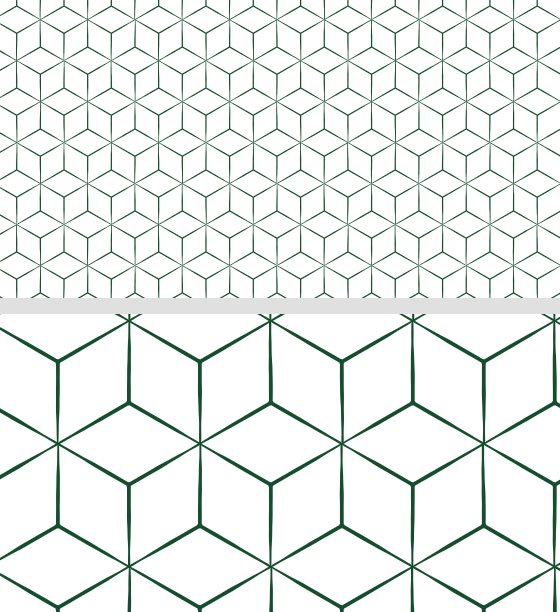
Top, the full canvas; bottom, a detail of the centre.
This pattern is drawn by a Shadertoy shader. Its source:

```glsl
#define SPACING 0.0845              // distance between star points, canvas widths
#define ANCHOR vec2(0.3678, 0.2775) // position of one star point
#define THIN 0.00060                // half width where six strokes cross
#define THICK 0.00112               // half width where three strokes join
#define JOINT 0.0016                // radius of the dot on each three-way joint
#define LEAN 0.0005                 // sideways drift of upright strokes
#define WEAR 0.00012                // unevenness of stroke width
#define INK vec3(0.08, 0.305, 0.18)
#define PAPER vec3(1.0)

const float PI = 3.14159265;

float hash(vec2 p) {
    return fract(sin(dot(p, vec2(127.1, 311.7))) * 4375.85);
}

// Offset from the nearest point of a triangular lattice
vec2 hexCell(vec2 p) {
    vec2 size = SPACING * vec2(1.0, sqrt(3.0));
    vec2 a = mod(p + 0.5 * size, size) - 0.5 * size;
    vec2 b = mod(p, size) - 0.5 * size;
    return dot(a, a) < dot(b, b) ? a : b;
}

// Layered sines along a stroke, -1 to 1
float roughness(float t, float seed) {
    return 0.6 * sin(9.0 * t + 6.28 * seed) + 0.4 * sin(23.0 * t + 17.0 * seed);
}

// Signed distance to a hand-cut stroke from the star point to a joint
float strokeDistance(vec2 q, vec2 dir, float len, float seed) {
    float along = dot(q, dir);
    float t = clamp(along / len, 0.0, 1.0);
    float upright = step(0.9, abs(dir.y));
    float drift = upright * LEAN * (2.0 * seed - 1.0) * (1.0 - smoothstep(0.25, 0.8, t));
    float across = dot(q, vec2(-dir.y, dir.x)) - drift;
    float beyond = along - t * len;
    float halfWidth = mix(THIN, THICK, smoothstep(0.05, 0.65, t));
    halfWidth += WEAR * roughness(t, seed) * (1.0 - t * t);
    return length(vec2(across, beyond)) - halfWidth;
}

void mainImage(out vec4 fragColor, in vec2 fragCoord) {
    float pixel = 1.0 / iResolution.x;
    vec2 p = fragCoord * pixel - ANCHOR;
    vec2 q = hexCell(p);
    vec2 cell = round((p - q) / (SPACING * vec2(0.5, 0.5 * sqrt(3.0))));
    float len = SPACING / sqrt(3.0);

    // Six spokes per cell form the faces of the stacked cubes
    float d = 1.0;
    for (int i = 0; i < 6; i++) {
        float angle = (float(i) + 0.5) * PI / 3.0;
        vec2 dir = vec2(cos(angle), sin(angle));
        float seed = hash(cell + 13.0 * float(i));
        d = min(d, strokeDistance(q, dir, len, seed));
        d = min(d, length(q - dir * len) - JOINT);
    }

    float coverage = clamp(0.5 - d / pixel, 0.0, 1.0);
    fragColor = vec4(mix(PAPER, INK, coverage), 1.0);
}
```
